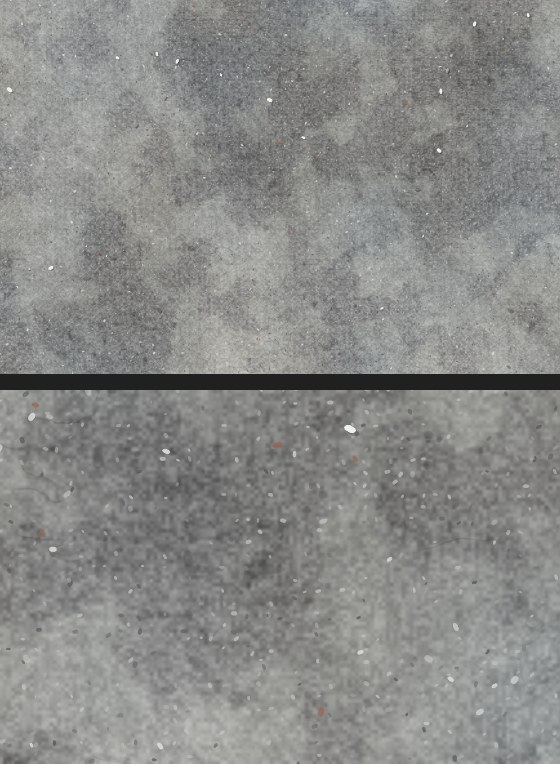
Top, the full canvas; bottom, a detail of the centre.
Write a Shadertoy shader that draws this texture.

```glsl
// Weathered grey ground: pale, crusty cement patches worn through to darker sand.
// Layered value noise gives the stains, crust and grain; jittered grid cells
// scatter angular grit, white chips and a few rust-coloured crumbs.

float hash(vec2 p) {
    return fract(sin(dot(p, vec2(127.1, 311.7))) * 43758.5453);
}

float noise(vec2 p) {
    vec2 cell = floor(p), f = fract(p);
    f = f * f * (3.0 - 2.0 * f);
    return mix(mix(hash(cell), hash(cell + vec2(1, 0)), f.x),
               mix(hash(cell + vec2(0, 1)), hash(cell + vec2(1, 1)), f.x), f.y);
}

float fbm(vec2 p) {
    float sum = 0.0, amp = 0.5;
    for (int i = 0; i < 5; i++) {
        sum += amp * noise(p);
        p = mat2(1.6, 1.2, -1.2, 1.6) * p + 17.3;
        amp *= 0.5;
    }
    return sum / 0.97;
}

// Coverage (x) and random shade (y) of angular chips, at most one per grid cell
vec2 chips(vec2 p, float scale, float share, float radius, float seed) {
    vec2 q = p * scale, cell = floor(q), id = cell + seed;
    float size = radius * mix(0.5, 1.0, hash(id + 3.1));
    vec2 centre = 0.5 + (0.9 - 2.4 * radius) * (vec2(hash(id + 5.7), hash(id + 9.2)) - 0.5);
    float turn = 6.283 * hash(id + 1.9);
    vec2 d = mat2(cos(turn), sin(turn), -sin(turn), cos(turn)) * (q - cell - centre);
    d.y *= mix(1.0, 1.6, hash(id + 7.7));
    d.x += 0.35 * d.y;
    float edge = max(max(abs(d.x), abs(d.y)), 0.75 * (abs(d.x) + abs(d.y))) - size;
    float soft = 0.7 * scale / iResolution.y;
    float cover = (1.0 - smoothstep(-soft, soft, edge)) * step(hash(id), share);
    return vec2(cover, hash(id + 13.4));
}

void mainImage(out vec4 fragColor, in vec2 fragCoord) {
    vec2 p = fragCoord / iResolution.y;

    // Broad stains, with the crust thickest toward the lower left
    vec2 warp = vec2(fbm(p * 7.0 + 4.0), fbm(p * 7.0 + 31.0)) - 0.5;
    float stain = fbm(p * 3.2 + 0.35 * warp + 8.0);
    float thick = 0.08 * (0.75 - p.x) + 0.05 * (0.5 - p.y);
    float crustField = fbm(p * 12.0 + 1.2 * warp + 50.0) + 0.55 * (stain - 0.5) + thick;
    float crust = smoothstep(0.44, 0.62, crustField);
    float flakes = smoothstep(0.48, 0.6, fbm(p * 30.0 + 2.0 * warp + 70.0));

    float tone = 0.553 + 0.25 * (stain - 0.5) + 0.4 * thick;
    tone += 0.068 * (crust - 0.45) + 0.035 * (flakes - 0.4) * mix(0.4, 1.0, crust);

    // Short wrinkles and pits in the crust
    float wrinkle = abs(fbm(p * vec2(10.0, 14.0) + 1.5 * warp + 90.0) - 0.5);
    float broken = smoothstep(0.5, 0.68, noise(p * 9.0 + 23.0));
    tone -= 0.055 * (1.0 - smoothstep(0.0, 0.022, wrinkle)) * broken;
    tone -= 0.07 * smoothstep(0.72, 0.9, noise(p * 75.0 + 12.0)) * (1.0 - 0.5 * crust);

    // Sandy grain, coarser where the crust has worn away
    float grain = 0.12 * (noise(p * 290.0) - 0.5) + 0.09 * (noise(p * 150.0 + 40.0) - 0.5);
    tone += grain * mix(1.2, 0.85, crust);

    vec3 color = tone * mix(vec3(0.998, 1.002, 1.0), vec3(0.995, 1.006, 0.987), crust);
    color += vec3(0.022, 0.0, -0.022) * (noise(p * 5.0 + 61.0) - 0.5);

    // Fine grit, dark and light
    vec2 dark = chips(p, 70.0, 0.16, 0.2, 11.0);
    color = mix(color, vec3(0.33, 0.34, 0.34), dark.x * mix(0.25, 0.75, dark.y));
    vec2 grit = chips(p + 0.37, 95.0, 0.22, 0.24, 23.0);
    color = mix(color, vec3(0.76, 0.77, 0.76), grit.x * mix(0.2, 0.8, grit.y));
    vec2 pale = chips(p + 0.11, 34.0, 0.13, 0.13, 37.0);
    color = mix(color, vec3(0.85, 0.86, 0.85), pale.x * mix(0.35, 0.95, pale.y));

    // Sparse pebbles with a shadow on the lower right
    vec2 drop = vec2(0.003, -0.003);
    float shadow = chips(p - drop, 13.0, 0.07, 0.085, 53.0).x;
    vec2 pebble = chips(p, 13.0, 0.07, 0.085, 53.0);
    color *= 1.0 - 0.3 * shadow;
    color = mix(color, vec3(mix(0.4, 0.68, pebble.y)) + grain, 0.9 * pebble.x);

    // White chips and rust crumbs
    float chipShadow = chips(p - drop, 9.0, 0.09, 0.07, 71.0).x;
    float chip = chips(p, 9.0, 0.09, 0.07, 71.0).x;
    color *= 1.0 - 0.25 * chipShadow;
    color = mix(color, vec3(0.93, 0.94, 0.93), chip);
    float rust = chips(p + 0.23, 15.0, 0.035, 0.075, 97.0).x;
    color = mix(color, vec3(0.6, 0.4, 0.32), 0.75 * rust);

    fragColor = vec4(clamp(color, 0.0, 1.0), 1.0);
}
```
